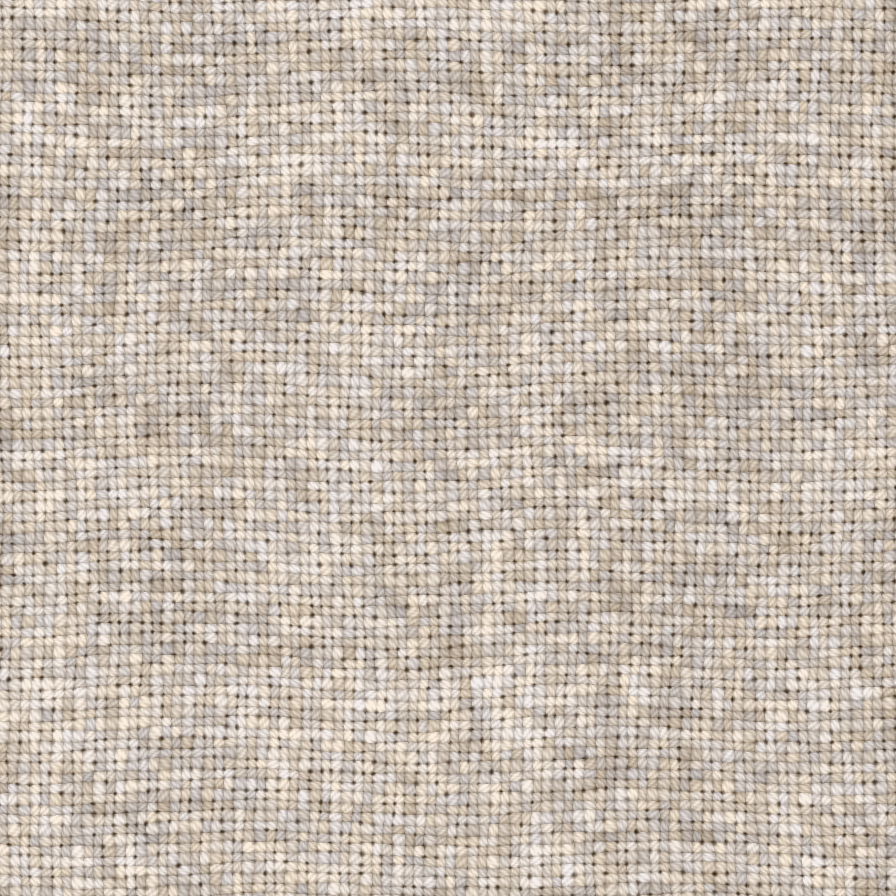
This texture is drawn by a WebGL 2 fragment shader. Its source:

```glsl
#version 300 es
precision highp float;

uniform vec2 u_resolution;
out vec4 fragColor;

float hash(vec2 p) {
    vec3 q = fract(p.xyx * vec3(0.1031, 0.1030, 0.0973));
    q += dot(q, q.yzx + 33.33);
    return fract((q.x + q.y) * q.z);
}

// Distance to the nearest scattered point
float cellular(vec2 p) {
    vec2 cell = floor(p);
    float nearest = 2.0;
    for (int y = -1; y <= 1; y++) {
        for (int x = -1; x <= 1; x++) {
            vec2 id = cell + vec2(x, y);
            vec2 point = id + vec2(hash(id + 11.0), hash(id + 57.0));
            nearest = min(nearest, length(p - point));
        }
    }
    return nearest;
}

// Broad tone: uneven yarn, horizontal slubs and a soft crease
float clothTone(vec2 uv) {
    float slubs = 0.5 - cellular(uv * vec2(9.0, 46.0));
    float patches = 0.5 - cellular(uv * vec2(24.0, 30.0) + 80.0);
    float waves = sin(uv.y * 31.0 + 2.0 * sin(uv.x * 4.0))
                + sin(uv.x * 23.0 + sin(uv.y * 9.0));
    float creaseY = 0.79 - 0.03 * uv.x + 0.012 * sin(uv.x * 13.0);
    float crease = exp(-pow((uv.y - creaseY) / 0.018, 2.0));
    return 0.13 * slubs + 0.11 * patches + 0.014 * waves
         - 0.08 * crease * (0.7 + 0.3 * sin(uv.x * 19.0))
         + 0.05 * (0.5 - uv.x);
}

vec3 linen(vec2 uv) {
    // Plain weave grid with wandering threads
    vec2 p = uv * vec2(84.0, 86.0);
    p += 0.25 * sin(p.yx * vec2(0.13, 0.17) + 2.0 * sin(p * 0.05));
    p += 0.11 * sin(p * vec2(1.9, 2.2) + 2.0 * sin(p.yx * 0.45));

    vec2 id = floor(p);
    vec2 local = p - id - 0.5;
    bool warpOnTop = mod(id.x + id.y, 2.0) < 0.5;
    float along = warpOnTop ? local.y : local.x;
    float across = warpOnTop ? local.x : local.y;
    float seed = hash(id);

    // Rounded thread, dipping at both ends
    float tone = 0.89 - 0.27 * pow(2.0 * along, 2.0)
                      - 0.24 * pow(2.0 * across, 4.0);
    tone += 0.10 * local.y - 0.04 * local.x;

    // Twisted fibres, mostly slanting one way
    float slant = hash(id + 23.0) < 0.75 ? 1.0 : -1.0;
    float fibre = sin(9.5 * (across + slant * along) + 6.28 * seed);
    tone += 0.09 * fibre + 0.04 * sin(21.0 * across + 5.0 * along + 17.0 * seed);

    // Variation by crossing, by warp thread and by weft thread
    tone += 0.26 * (seed - 0.5);
    tone += 0.07 * (hash(vec2(id.x, 301.0)) - 0.5);
    tone += 0.09 * (hash(vec2(407.0, id.y)) - 0.5);

    // Open gaps where four threads meet
    vec2 corner = floor(p + 0.5);
    float gap = 1.0 - smoothstep(0.06, 0.34, length(p - corner));
    tone -= gap * (0.08 + 0.55 * pow(hash(corner + 131.0), 2.0));

    tone += clothTone(uv);
    vec3 shadow = vec3(0.36, 0.30, 0.24);
    vec3 flax = vec3(0.93, 0.89, 0.85);
    vec3 colour = mix(shadow, flax, clamp(tone, -0.2, 1.08));

    // Tan and grey yarn
    return colour + (hash(id + 71.0) - 0.5) * vec3(0.03, 0.0, -0.06);
}

void main() {
    // Four samples per pixel smooth the edges
    vec3 sum = vec3(0.0);
    for (int i = 0; i < 4; i++) {
        vec2 offset = vec2(i % 2, i / 2) * 0.5 - 0.25;
        sum += linen((gl_FragCoord.xy + offset) / u_resolution);
    }
    fragColor = vec4(sum / 4.0, 1.0);
}
```
